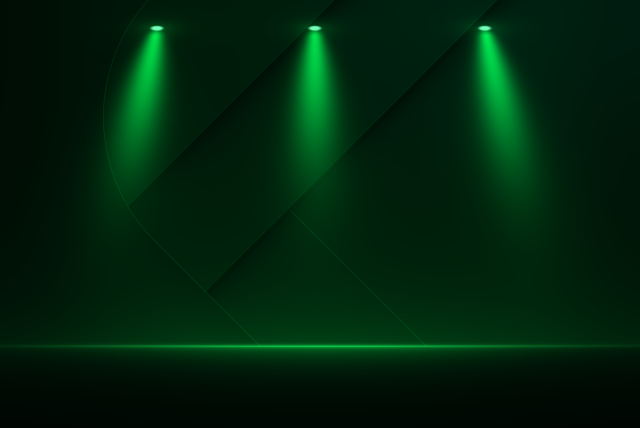
Reproduce this background procedurally as a WebGL 1 fragment shader.

```glsl
precision highp float;
// A dark green stage: three leaning spotlights over a wall of folded panels,
// above a glowing floor line. Panels are signed distances, beams are widening
// gaussians, and the floor light is a set of exponential falloffs.

uniform vec2 u_resolution;

const float FLOOR_Y = 0.1914;
const vec2 DIAGONAL = vec2(0.70711, -0.70711);
const vec3 WALL = vec3(0.0, 0.105, 0.036);
const vec3 TEAL_SHEEN = vec3(0.0, 0.028, 0.034);
const vec3 GREEN = vec3(0.0, 1.0, 0.32);
const vec3 LAMP = vec3(0.45, 1.0, 0.72);

float gauss(float x, float width) {
  return exp(-x * x / (width * width));
}

float hairline(float d, float px) {
  float w = max(px, 0.0015);
  return (1.0 - smoothstep(0.0, w, abs(d))) * min(1.0, 0.0022 / w);
}

// Circle that continues as a straight diagonal; negative inside.
float curvedEdge(vec2 p, vec2 center, float radius) {
  vec2 q = p - center;
  float straight = -dot(q, vec2(0.70711));
  return (dot(q, DIAGONAL) > 0.0 ? straight : length(q)) - radius;
}

// Soft shadow cast on the positive side of a fold.
float foldShadow(float d, float px) {
  return smoothstep(-px, px, d) * exp(-max(d, 0.0) / 0.028);
}

// Light below a lamp, q measured from the lamp.
float beam(vec2 q, float lean) {
  float t = max(-q.y, 0.0);
  float x = q.x - lean * t;
  float width = 0.11 * sqrt(t + 0.006);
  float core = 0.68 * gauss(x, width) * gauss(t, 0.28);
  float halo = 0.07 * gauss(x, 0.03 + 0.3 * t) * gauss(t, 0.45);
  return (core + halo) * smoothstep(-0.006, 0.02, -q.y);
}

vec3 wallColor(vec2 p, float px) {
  float sides = mix(0.5, 1.0, smoothstep(0.0, 0.45, p.x));
  sides *= mix(1.0, 0.75, smoothstep(1.2, 1.5, p.x));
  vec3 color = WALL * sides;
  color += TEAL_SHEEN * smoothstep(0.45, 1.0, p.y) * smoothstep(0.4, 1.2, p.x);

  // Panels lie inside the curved edge, split by two parallel folds.
  float edge = curvedEdge(p, vec2(0.654, 0.7266), 0.410);
  float inside = 1.0 - smoothstep(-px, px, edge);
  for (int i = 0; i < 2; i++) {
    float foldX = 0.785 + 0.381 * float(i);
    float d = dot(p - vec2(foldX, 1.0), DIAGONAL);
    color *= 1.0 - 0.5 * inside * foldShadow(d, px);
    color += GREEN * 0.018 * inside * hairline(d + 0.003, px);
  }
  color *= 1.0 - 0.15 * (1.0 - inside) * exp(-max(edge, 0.0) / 0.04);
  color += GREEN * 0.075 * hairline(edge, px);

  // Thin seam running from the second fold down to the floor.
  float seam = dot(p - vec2(0.680, 0.510), vec2(0.70711));
  float seamMask = smoothstep(0.675, 0.69, p.x);
  color += GREEN * 0.075 * seamMask * hairline(seam, px);
  return color;
}

vec3 floorLight(float dy, float side, float px) {
  float above = 0.15 * exp(-max(dy, 0.0) / 0.11) * mix(0.35, 1.0, side);
  float below = 0.26 * side * exp(min(dy, 0.0) / 0.025);
  below += 0.13 * mix(0.4, 1.0, side) * exp(min(dy, 0.0) / 0.075);
  return GREEN * mix(below, above, smoothstep(-px, px, dy));
}

void main() {
  float px = 1.0 / u_resolution.y;
  vec2 p = (gl_FragCoord.xy - 0.5 * u_resolution) * px + vec2(0.75, 0.5);
  float dy = p.y - FLOOR_Y;
  float side = gauss(p.x - 0.75, 0.52);
  float onWall = smoothstep(-px, px, dy);

  vec3 color = mix(WALL * 0.22, wallColor(p, px), onWall);
  color += floorLight(dy, side, px);

  // Spotlights fan outward from the middle lamp.
  for (int i = 0; i < 3; i++) {
    float f = float(i);
    vec2 q = p - vec2(0.369 + 0.355 * f + 0.014 * f * f, 0.934);
    color += GREEN * beam(q, 0.2 * (f - 1.0)) * onWall;
    float lens = (length(q * vec2(1.0, 2.6)) - 0.0135) / 2.6;
    color += GREEN * 0.18 * exp(-max(lens, 0.0) / 0.012);
    color = mix(color, LAMP, 1.0 - smoothstep(-px, px, lens));
  }

  // Bright rim of the floor.
  float rim = exp(-abs(dy) / 0.0028);
  color += vec3(0.06, 0.55, 0.2) * rim * side;
  gl_FragColor = vec4(clamp(color, 0.0, 1.0), 1.0);
}
```
